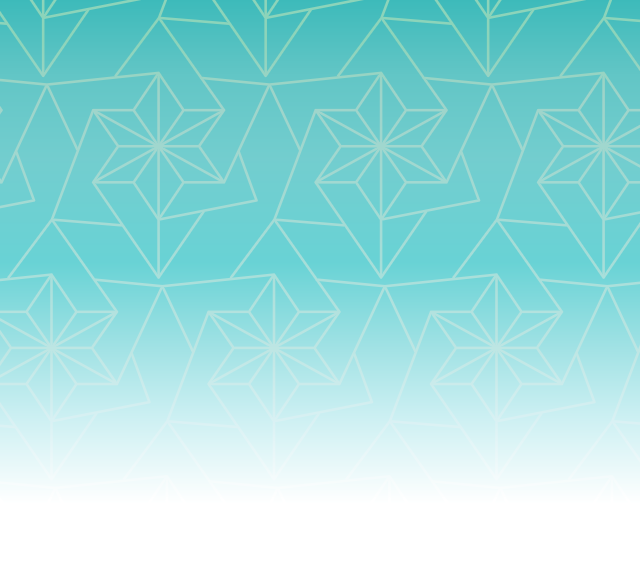
Give the GLSL for this pattern, as a WebGL 1 fragment shader.

```glsl
precision highp float;
uniform vec2 u_resolution;

// Lengths are in design units, with y pointing down from the top edge
const float CANVAS_WIDTH = 768.0;
const float LINE_WIDTH = 3.1;
const vec2 FIRST_STAR = vec2(190.3, 175.5);
const float COLUMN_STEP = 267.0;
const vec2 ROW_STEP = vec2(-128.5, 242.0);

// Star corners in one quadrant
const vec2 TIP_POLE = vec2(0.0, 88.0);
const vec2 TIP_SIDE = vec2(78.5, 43.3);
const vec2 NOTCH_UPPER = vec2(30.0, 43.3);
const vec2 NOTCH_SIDE = vec2(48.5, 0.0);

// Junctions of the strapwork between stars
const vec2 APEX = vec2(133.0, -74.0);
const vec2 FORK = vec2(-128.0, 88.0);
const vec2 KITE_FOOT = vec2(0.0, 157.5);
const vec2 ELBOW = vec2(117.5, 65.0);

const vec3 TEAL_TOP = vec3(0.24, 0.73, 0.73);
const vec3 TEAL_UPPER = vec3(0.385, 0.775, 0.775);
const vec3 TEAL_MUTED = vec3(0.45, 0.805, 0.81);
const vec3 TEAL_BRIGHT = vec3(0.41, 0.825, 0.835);
const vec3 TEAL_PALE = vec3(0.63, 0.885, 0.895);
const vec3 TEAL_MIST = vec3(0.80, 0.94, 0.95);
const vec3 LINE_GREEN = vec3(0.55, 0.83, 0.73);
const vec3 LINE_SAGE = vec3(0.62, 0.83, 0.79);
const vec3 LINE_AQUA = vec3(0.65, 0.87, 0.85);
const vec3 LINE_PALE = vec3(0.74, 0.90, 0.89);
const vec3 LINE_MIST = vec3(0.85, 0.945, 0.955);
const vec3 WHITE = vec3(1.0);

float ramp(float start, float end, float x) {
  return clamp((x - start) / (end - start), 0.0, 1.0);
}

float segment(vec2 p, vec2 a, vec2 b) {
  vec2 ap = p - a;
  vec2 ab = b - a;
  return length(ap - ab * clamp(dot(ap, ab) / dot(ab, ab), 0.0, 1.0));
}

// Six-pointed star with twelve spokes, mirrored on both axes
float star(vec2 p) {
  vec2 q = abs(p);
  float d = segment(q, TIP_POLE, NOTCH_UPPER);
  d = min(d, segment(q, NOTCH_UPPER, TIP_SIDE));
  d = min(d, segment(q, TIP_SIDE, NOTCH_SIDE));
  d = min(d, segment(q, vec2(0.0), TIP_POLE));
  d = min(d, segment(q, vec2(0.0), TIP_SIDE));
  d = min(d, segment(q, vec2(0.0), NOTCH_UPPER));
  return min(d, segment(q, vec2(0.0), NOTCH_SIDE));
}

// Angular lines that link a star to its neighbours
float strapwork(vec2 p) {
  float d = segment(p, APEX, vec2(COLUMN_STEP, 0.0) - TIP_POLE);
  d = min(d, segment(p, APEX, vec2(51.0, -82.0)));
  d = min(d, segment(p, APEX, TIP_SIDE));
  d = min(d, segment(p, APEX, vec2(170.0, 5.0)));
  d = min(d, segment(p, FORK, -TIP_SIDE));
  d = min(d, segment(p, FORK, vec2(-43.0, 95.0)));
  d = min(d, segment(p, FORK, vec2(-180.0, 157.5)));
  d = min(d, segment(p, FORK, ROW_STEP + TIP_SIDE * vec2(1.0, -1.0)));
  d = min(d, segment(p, TIP_POLE, ELBOW));
  d = min(d, segment(p, ELBOW, vec2(96.0, 6.0)));
  d = min(d, segment(p, TIP_POLE, KITE_FOOT));
  d = min(d, segment(p, KITE_FOOT, TIP_SIDE * vec2(-1.0, 1.0)));
  return min(d, segment(p, KITE_FOOT, vec2(54.0, 78.5)));
}

// Nearest line over the neighbouring cells of the slanted lattice
float latticeLines(vec2 p) {
  vec2 local = p - FIRST_STAR;
  local -= ROW_STEP * floor(local.y / ROW_STEP.y + 0.5);
  float d = CANVAS_WIDTH;
  for (int row = 0; row < 2; row++) {
    vec2 q = local + ROW_STEP * float(row);
    q.x -= COLUMN_STEP * floor(q.x / COLUMN_STEP + 0.5);
    d = min(d, star(q));
    for (int column = -1; column <= 1; column++) {
      d = min(d, strapwork(q + vec2(COLUMN_STEP * float(column), 0.0)));
    }
  }
  return d;
}

vec3 backgroundColor(float y) {
  vec3 c = mix(TEAL_TOP, TEAL_UPPER, ramp(0.0, 90.0, y));
  c = mix(c, TEAL_MUTED, ramp(90.0, 190.0, y));
  c = mix(c, TEAL_BRIGHT, ramp(190.0, 315.0, y));
  c = mix(c, TEAL_PALE, ramp(315.0, 417.0, y));
  c = mix(c, TEAL_MIST, ramp(417.0, 500.0, y));
  return mix(c, WHITE, ramp(500.0, 605.0, y));
}

vec3 lineColor(float y) {
  vec3 c = mix(LINE_GREEN, LINE_SAGE, ramp(50.0, 115.0, y));
  c = mix(c, LINE_AQUA, ramp(115.0, 320.0, y));
  c = mix(c, LINE_PALE, ramp(320.0, 417.0, y));
  c = mix(c, LINE_MIST, ramp(417.0, 505.0, y));
  return mix(c, WHITE, ramp(505.0, 600.0, y));
}

void main() {
  float pixel = CANVAS_WIDTH / u_resolution.x;
  vec2 p = vec2(gl_FragCoord.x, u_resolution.y - gl_FragCoord.y) * pixel;
  float edge = latticeLines(p) - 0.5 * LINE_WIDTH;
  float coverage = 1.0 - ramp(-0.5 * pixel, 0.5 * pixel, edge);
  gl_FragColor = vec4(mix(backgroundColor(p.y), lineColor(p.y), coverage), 1.0);
}
```
